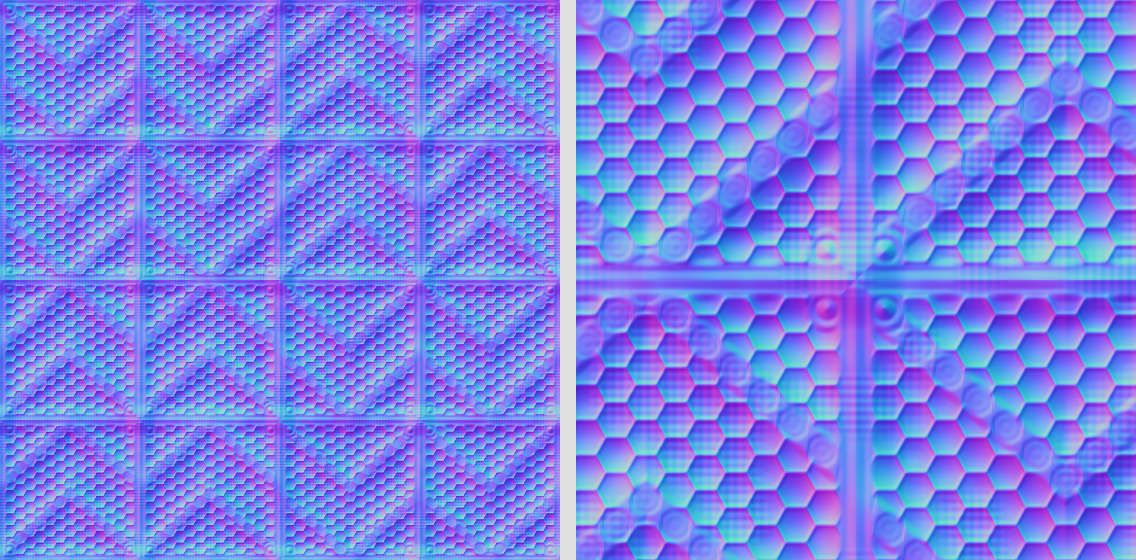
Left, the full canvas; right, a detail of the centre.
Give the GLSL for this texture map, as a Shadertoy shader.

```glsl
#define TILES 4.0
#define HEX_GRID vec2(7.0, 12.0)
#define HEX_HEIGHT 0.0145
#define CHEVRON_SLOPE 0.92
#define CHEVRON_HALF_WIDTH 0.036
#define STUD_STEP 0.070
#define STUD_RADIUS 0.044
#define BOLT_INSET 0.068
#define BOLT_RADIUS 0.043
#define WEAVE_LINES 48.0
#define WEAVE_STRENGTH 0.17
#define GRAIN_STRENGTH 0.16

float hash(vec2 p) {
    vec3 q = fract(vec3(p.xyx) * 0.1031);
    q += dot(q, q.yzx + 33.33);
    return fract((q.x + q.y) * q.z);
}

float valueNoise(vec2 p) {
    vec2 cell = floor(p);
    vec2 f = fract(p);
    f = f * f * (3.0 - 2.0 * f);
    float low = mix(hash(cell), hash(cell + vec2(1, 0)), f.x);
    float high = mix(hash(cell + vec2(0, 1)), hash(cell + vec2(1, 1)), f.x);
    return mix(low, high, f.y);
}

// Two independent noise values centred on zero
vec2 noisePair(vec2 p) {
    return vec2(valueNoise(p), valueNoise(p + 71.0)) - 0.5;
}

float bump(float x, float width) {
    x /= width;
    return exp(-x * x);
}

// Rounded flat-topped hexagonal pillows with a thin crease between them
float honeycomb(vec2 p) {
    vec2 stretch = vec2(1.732, 1.0);
    vec2 a = (fract(p * HEX_GRID) - 0.5) * stretch;
    vec2 b = (fract(p * HEX_GRID + 0.5) - 0.5) * stretch;
    vec2 q = 2.0 * abs(dot(a, a) < dot(b, b) ? a : b);
    float border = max(q.y, 0.866 * q.x + 0.5 * q.y);
    return HEX_HEIGHT * (0.6 - dot(q, q) - 0.2 * smoothstep(0.78, 1.0, border));
}

// x: distance to the chevron line, y: distance to the nearest stud
vec2 chevron(vec2 p, bool pointsUp) {
    if (pointsUp) p.y = 1.0 - p.y;
    float x = abs(p.x - 0.5);
    float y = p.y - 0.52;
    y -= 0.5 * round((y - CHEVRON_SLOPE * x) / 0.5);
    float line = abs(y - CHEVRON_SLOPE * x) / length(vec2(1.0, CHEVRON_SLOPE));
    float studX = STUD_STEP * round(x / STUD_STEP);
    return vec2(line, length(vec2(x - studX, y - CHEVRON_SLOPE * studX)));
}

float panelHeight(vec2 p, bool pointsUp) {
    vec2 fromEdge = 0.5 - abs(p - 0.5);
    float edge = min(fromEdge.x, fromEdge.y);
    float inside = smoothstep(0.030, 0.055, edge);

    // Row of ringed studs across the honeycomb
    vec2 c = chevron(p, pointsUp);
    float band = 1.0 - smoothstep(CHEVRON_HALF_WIDTH - 0.014, CHEVRON_HALF_WIDTH + 0.010, c.x);
    float stud = 0.010 * (1.0 - smoothstep(0.01, STUD_RADIUS, c.y));
    stud += 0.003 * bump(c.y - 0.75 * STUD_RADIUS, 0.008);
    float relief = mix(honeycomb(p), stud - 0.003, band);

    // Corner bolts
    float r = length(fromEdge - BOLT_INSET);
    float bolt = 0.006 * bump(r - 0.65 * BOLT_RADIUS, 0.009) - 0.007 * bump(r, 0.010);
    relief = mix(bolt, relief, smoothstep(BOLT_RADIUS, BOLT_RADIUS + 0.016, r));

    // Wide chevron trough, faded towards the seam
    float trough = 0.040 * bump(c.x, 0.080) * mix(0.5, 1.0, smoothstep(0.0, 0.10, edge));

    // Narrow seam, rim bead and broad panel shoulders
    float frame = 0.004 * smoothstep(0.0, 0.014, edge);
    frame += 0.004 * bump(edge - 0.022, 0.008);
    vec2 shoulder = smoothstep(0.010, 0.120, fromEdge);
    frame += 0.036 * (shoulder.x + shoulder.y);
    return frame + relief * inside - trough;
}

void mainImage(out vec4 fragColor, in vec2 fragCoord) {
    vec2 grid = fragCoord / iResolution.xy * TILES;
    vec2 tile = floor(grid);
    vec2 p = fract(grid);

    // Chevron direction alternates by quadrant
    vec2 quadrant = step(0.5 * TILES, tile);
    bool pointsUp = quadrant.x == quadrant.y;

    vec2 e = vec2(0.005, 0.0);
    vec2 slope = vec2(
        panelHeight(p + e.xy, pointsUp) - panelHeight(p - e.xy, pointsUp),
        panelHeight(p + e.yx, pointsUp) - panelHeight(p - e.yx, pointsUp)) / (2.0 * e.x);

    // Patchy fine weave, uneven grain and slow warping
    float patches = smoothstep(0.35, 0.75, valueNoise(grid * 7.0));
    slope += WEAVE_STRENGTH * patches * sin(6.2832 * WEAVE_LINES * p);
    slope += GRAIN_STRENGTH * (noisePair(grid * 23.0) + 1.5 * noisePair(grid * 6.0 + 19.0));

    // Green axis points down
    vec3 normal = normalize(vec3(-0.85 * slope.x, slope.y, 1.0));
    fragColor = vec4(0.5 + vec3(0.5, 0.5, 0.47) * normal - vec3(0.025, 0.0, 0.0), 1.0);
}
```
